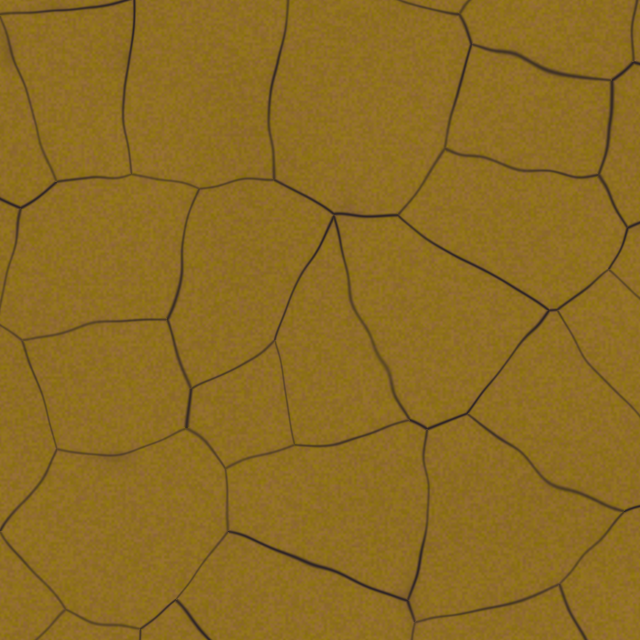
Reproduce this texture procedurally as a WebGL 2 fragment shader.

```glsl
#version 300 es
precision highp float;

uniform vec2 u_resolution;
out vec4 fragColor;

const float CELL_DENSITY = 4.3;      // cells across the canvas
const float CELL_JITTER = 0.92;
const float BEND_SCALE = 6.0;        // broad curves of the cracks
const float BEND_AMOUNT = 0.052;
const float WOBBLE_SCALE = 21.0;     // small kinks of the cracks
const float WOBBLE_AMOUNT = 0.009;
const float CRACK_WIDTH = 0.0024;
const float HALO_WIDTH = 0.0045;
const float HALO_STRENGTH = 0.14;
const float SMUDGE_WIDTH = 0.012;
const float GRAIN_SCALE = 290.0;
const vec3 OCHRE = vec3(0.562, 0.432, 0.138);
const vec3 CRACK_COLOR = vec3(0.19, 0.145, 0.145);
const vec3 SMUDGE_COLOR = vec3(0.40, 0.28, 0.20);
const vec3 GRAIN_TINT = vec3(0.012, -0.035, 0.135);

uint scramble(uint n) {
  n = (n ^ 61u) ^ (n >> 16);
  n *= 9u;
  n ^= n >> 4;
  n *= 0x27d4eb2du;
  return n ^ (n >> 15);
}

float hash(vec2 cell, uint seed) {
  ivec2 c = ivec2(floor(cell + 0.5));
  uint n = scramble(uint(c.x) + scramble(uint(c.y) + scramble(seed)));
  return float(n >> 8) / 16777216.0;
}

float valueNoise(vec2 p, uint seed) {
  vec2 i = floor(p);
  vec2 f = fract(p);
  f = f * f * (3.0 - 2.0 * f);
  float low = mix(hash(i, seed), hash(i + vec2(1, 0), seed), f.x);
  float high = mix(hash(i + vec2(0, 1), seed), hash(i + vec2(1, 1), seed), f.x);
  return mix(low, high, f.y);
}

vec2 noiseOffset(vec2 p, uint seed) {
  return vec2(valueNoise(p, seed), valueNoise(p, seed + 1u)) - 0.5;
}

vec2 cellPoint(vec2 cell) {
  return cell + 0.5 + CELL_JITTER * (vec2(hash(cell, 1u), hash(cell, 2u)) - 0.5);
}

// x: distance to the nearest cell border, y: random value of that border
vec2 cellBorder(vec2 p) {
  vec2 base = floor(p);
  vec2 home = base;
  vec2 toHome = vec2(0.0);
  float nearest = 1e5;
  for (int y = -2; y <= 2; y++) {
    for (int x = -2; x <= 2; x++) {
      vec2 cell = base + vec2(x, y);
      vec2 r = cellPoint(cell) - p;
      float d = dot(r, r);
      if (d < nearest) {
        nearest = d;
        home = cell;
        toHome = r;
      }
    }
  }
  vec2 border = vec2(1e5, 0.0);
  for (int y = -2; y <= 2; y++) {
    for (int x = -2; x <= 2; x++) {
      if (x == 0 && y == 0) continue;
      vec2 cell = home + vec2(x, y);
      vec2 r = cellPoint(cell) - p;
      float d = dot(0.5 * (toHome + r), normalize(r - toHome));
      if (d < border.x) border = vec2(d, hash(home + cell, 3u));
    }
  }
  return border;
}

void main() {
  vec2 uv = gl_FragCoord.xy / u_resolution.y;
  float pixel = 1.0 / u_resolution.y;

  // Bent cell network
  vec2 bent = uv + BEND_AMOUNT * noiseOffset(uv * BEND_SCALE, 10u)
                 + WOBBLE_AMOUNT * noiseOffset(uv * WOBBLE_SCALE, 20u);
  vec2 border = cellBorder(bent * CELL_DENSITY + 7.0);
  float dist = border.x / CELL_DENSITY;

  // Fine two-tone grain and slow tonal drift
  float grain = valueNoise(uv * GRAIN_SCALE, 30u) - 0.5
              + 0.5 * (valueNoise(uv.yx * GRAIN_SCALE * 0.53, 31u) - 0.5);
  float light = 0.055 * (valueNoise(uv * GRAIN_SCALE * 0.8, 32u) - 0.5)
              + 0.016 * (valueNoise(uv * 5.0, 33u) - 0.5);
  vec3 color = OCHRE + GRAIN_TINT * grain + light * vec3(1.0, 0.85, 0.5);

  // Rare stains beside the cracks
  float stain = smoothstep(0.76, 0.95, valueNoise(uv * 11.0, 40u));
  color = mix(color, SMUDGE_COLOR, 0.5 * stain * exp(-dist / SMUDGE_WIDTH));

  // Cracks, some faint and some nearly black
  float along = valueNoise(uv * 9.0, 50u);
  float depth = mix(0.5, 1.0, smoothstep(0.3, 0.85, 0.55 * border.y + 0.6 * along));
  float width = max(CRACK_WIDTH * mix(0.85, 1.1, depth), 0.8 * pixel);
  float crack = exp(-dist * dist / (width * width));
  float halo = HALO_STRENGTH * exp(-dist / HALO_WIDTH);
  color = mix(color, CRACK_COLOR, depth * max(crack, halo));

  fragColor = vec4(color, 1.0);
}
```
